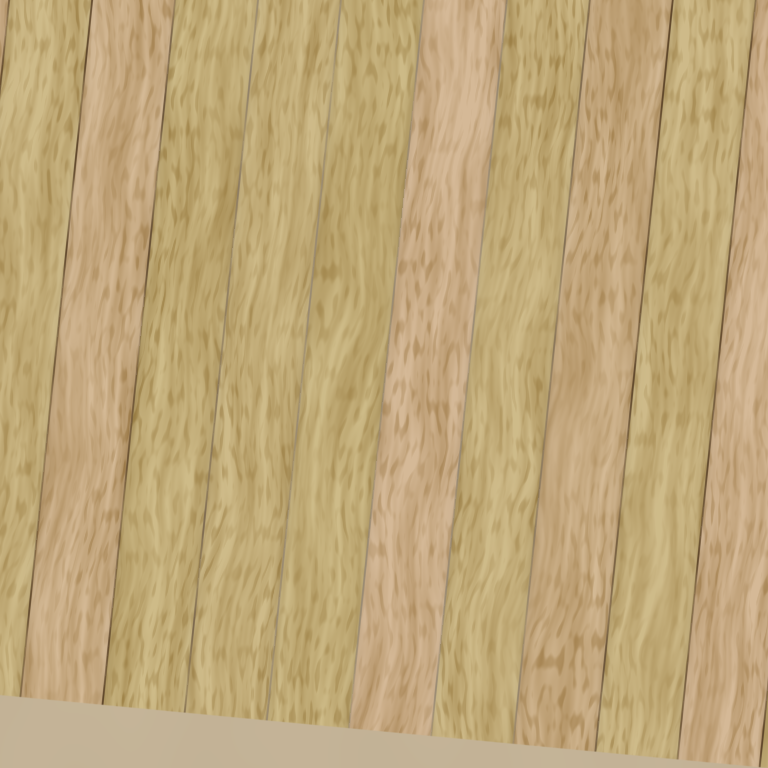
Write a Shadertoy shader that draws this texture.

```glsl
#define PLANK_WIDTH 0.108
#define PLANK_OFFSET 0.012
#define PLANK_LEAN 0.103
#define SEAM_HALF_WIDTH 0.0009
#define BORDER_HEIGHT 0.095
#define GRAIN_WAVE 0.030
#define STREAK_CONTRAST 0.42
#define PORE_CONTRAST 0.42
#define DARK_WOOD vec3(0.60, 0.475, 0.255)
#define LIGHT_WOOD vec3(0.803, 0.715, 0.545)
#define BORDER_COLOR vec3(0.765, 0.70, 0.59)

float hash(float n) {
    return fract(sin(n * 91.345 + 4.7) * 4375.85);
}

vec2 gradientAt(vec2 cell) {
    float angle = 6.2832 * fract(sin(dot(cell, vec2(127.1, 311.7))) * 43758.5);
    return vec2(cos(angle), sin(angle));
}

float gradientNoise(vec2 p) {
    vec2 i = floor(p), f = fract(p);
    vec2 w = f * f * f * (f * (f * 6.0 - 15.0) + 10.0);
    vec2 e = vec2(1.0, 0.0);
    float a = dot(gradientAt(i), f);
    float b = dot(gradientAt(i + e.xy), f - e.xy);
    float c = dot(gradientAt(i + e.yx), f - e.yx);
    float d = dot(gradientAt(i + e.xx), f - e.xx);
    return mix(mix(a, b, w.x), mix(c, d, w.x), w.y);
}

// Lightness of the grain: 0 is dark wood, 1 is light wood
float grainTone(vec2 p) {
    // Bend the fibres
    p.x += GRAIN_WAVE * gradientNoise(p * vec2(6.0, 4.5));
    p.x += 0.005 * gradientNoise(p * vec2(22.0, 15.0) + 7.3);

    float broad = gradientNoise(p * vec2(34.0, 2.2));
    float bands = gradientNoise(p * vec2(75.0, 5.0) + 13.1);
    float fine = gradientNoise(p * vec2(150.0, 11.0) + 31.7);

    // Short dark pores, denser in some regions
    float density = 0.65 + 0.9 * gradientNoise(p * vec2(13.0, 3.0) + 5.9);
    float pores = smoothstep(0.0, 0.42, gradientNoise(p * vec2(165.0, 38.0) + 57.3));
    pores *= clamp(density, 0.15, 1.0);

    float streaks = 0.75 * broad + 0.8 * bands + 0.75 * fine;
    return 0.84 + STREAK_CONTRAST * streaks - PORE_CONTRAST * pores;
}

void mainImage(out vec4 fragColor, in vec2 fragCoord) {
    vec2 uv = fragCoord / iResolution.xy;
    float pixel = 1.0 / iResolution.y;

    // Leaning planks
    float across = uv.x + PLANK_LEAN * (1.0 - uv.y) - PLANK_OFFSET;
    float plank = floor(across / PLANK_WIDTH);
    float local = across - plank * PLANK_WIDTH;
    float seed = hash(plank);

    // Wood grain, shifted on each plank
    float tone = grainTone(vec2(across + plank * 0.37, uv.y + seed * 9.0));
    tone += 0.10 * (seed - 0.5);
    vec3 color = mix(DARK_WOOD, LIGHT_WOOD, clamp(tone, 0.0, 1.08));

    // Alternate rosy and olive planks
    float rosy = mod(plank, 2.0) * step(0.5, abs(plank - 3.0));
    rosy = mix(rosy, seed, 0.2);
    color *= mix(vec3(0.982, 0.998, 0.93), vec3(1.02, 0.988, 1.045), rosy);

    // Thin seams: brown near the sides, grey near the middle
    float seamDistance = min(local, PLANK_WIDTH - local);
    float seam = 1.0 - smoothstep(SEAM_HALF_WIDTH - 0.5 * pixel, SEAM_HALF_WIDTH + pixel, seamDistance);
    float side = smoothstep(0.12, 0.36, abs(uv.x - 0.5));
    float seamIndex = floor(across / PLANK_WIDTH + 0.5);
    float wear = 0.65 + 0.7 * gradientNoise(vec2(seamIndex * 3.7, uv.y * 14.0));
    vec3 seamColor = mix(vec3(0.62, 0.56, 0.47), vec3(0.36, 0.26, 0.15), side);
    color = mix(color, seamColor, seam * clamp(wear, 0.25, 0.9));

    // Soft brown shading beside the seams
    color *= 1.0 - 0.05 * exp(-seamDistance / 0.006);

    // Plain slanted border at the bottom
    float edge = uv.y - BORDER_HEIGHT * (1.0 - uv.x);
    vec3 border = BORDER_COLOR * (1.0 + 0.015 * gradientNoise(uv * vec2(9.0, 5.0)));
    color = mix(border, color, smoothstep(-pixel, pixel, edge));

    fragColor = vec4(color, 1.0);
}
```
